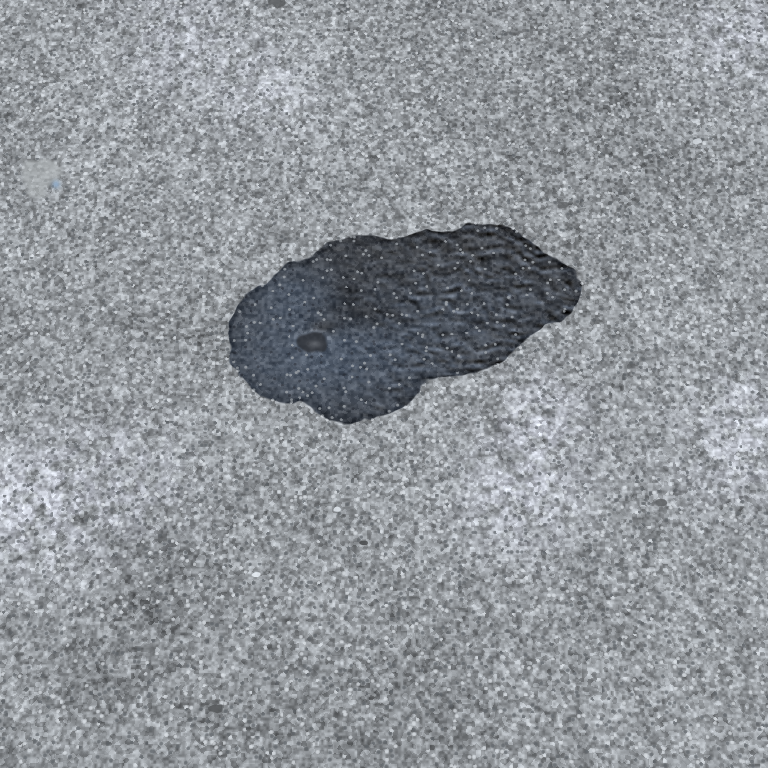
Write a Shadertoy shader that draws this texture.

```glsl
// A dark wet patch on speckled grey concrete, seen slightly from above.
// Cellular grains and layered value noise make the ground; a smooth union of
// circles bounds the water, lit by a soft sky reflection and noise ripples.
const vec3 DRY_TINT = vec3(0.972, 1.0, 1.028);
const vec3 SALT_GAIN = vec3(0.20, 0.20, 0.225);
const vec3 WET_DARK = vec3(0.258, 0.270, 0.290);
const vec3 WET_SKY = vec3(0.318, 0.358, 0.415);
const float DRY_LEVEL = 0.602;
const float GRAIN_SCALE = 165.0;
const float BLEND = 0.012;
// Centre and radius of the lobes of water.
const vec3 LOBES[10] = vec3[10](
    vec3(.378, .557, .083), vec3(.456, .525, .077), vec3(.397, .612, .050),
    vec3(.469, .616, .081), vec3(.560, .603, .099), vec3(.605, .594, .082),
    vec3(.632, .625, .085), vec3(.719, .620, .038), vec3(.501, .516, .053),
    vec3(.690, .620, .053));
// Centre, radius and strength of pale (positive) and dull (negative) stains.
const vec4 STAINS[12] = vec4[12](
    vec4(.68, .36, .08, .65), vec4(.04, .34, .09, .70), vec4(.17, .38, .08, .50),
    vec4(.35, .88, .06, .45), vec4(.23, .95, .08, .45), vec4(.97, .43, .09, .60),
    vec4(.96, .96, .08, .55), vec4(.20, .22, .07, -.85), vec4(.84, .83, .13, -.40),
    vec4(.50, .06, .20, -.35), vec4(.18, .08, .16, -.35), vec4(.71, .46, .06, .50));
// Centre, radius and brightness of loose chips.
const vec4 CHIPS[8] = vec4[8](
    vec4(.362, .997, .011, .36), vec4(.334, .252, .005, .96), vec4(.439, .337, .005, .92),
    vec4(.281, .078, .009, .34), vec4(.473, .293, .005, .28), vec4(.860, .345, .008, .38),
    vec4(.733, .733, .007, .40), vec4(.908, .816, .006, .86));

float hash1(vec2 p) {
    vec3 q = fract(vec3(p.xyx) * 0.1031);
    q += dot(q, q.yzx + 33.33);
    return fract((q.x + q.y) * q.z);
}
vec2 hash2(vec2 p) { return vec2(hash1(p), hash1(p + 71.7)); }
float noise(vec2 p) {
    vec2 i = floor(p), f = fract(p);
    f = f * f * (3.0 - 2.0 * f);
    return mix(mix(hash1(i), hash1(i + vec2(1, 0)), f.x),
               mix(hash1(i + vec2(0, 1)), hash1(i + vec2(1, 1)), f.x), f.y);
}
float fbm(vec2 p) {
    float sum = 0.0;
    for (float amp = 0.53; amp > 0.06; amp *= 0.5) {
        sum += amp * noise(p);
        p = mat2(1.6, 1.2, -1.2, 1.6) * p + 17.3;
    }
    return sum;
}
// Nearest grain: distance to its centre and two random values.
vec3 grain(vec2 p) {
    vec3 best = vec3(9.0);
    for (int k = 0; k < 9; k++) {
        vec2 id = floor(p) + vec2(k % 3 - 1, k / 3 - 1);
        float d = length(id + 0.1 + 0.8 * hash2(id) - p);
        if (d < best.x) best = vec3(d, hash2(id + 200.0));
    }
    return best;
}
float waterDistance(vec2 p) {
    p += 0.007 * (vec2(noise(p * 38.0), noise(p * 38.0 + 50.0)) - 0.5);
    p += 0.004 * (vec2(noise(p * 110.0), noise(p * 110.0 + 50.0)) - 0.5);
    float d = 1.0;
    for (int i = 0; i < 10; i++) {
        float lobe = length(p - LOBES[i].xy) - LOBES[i].z;
        float h = max(BLEND - abs(d - lobe), 0.0) / BLEND;
        d = min(d, lobe) - 0.25 * h * h * BLEND;
    }
    return max(d + 0.002, 0.009 - length(p - vec2(.394, .466)));
}
// Soft elliptical spot, 1 at its centre.
float spot(vec2 p, vec2 centre, vec2 size) {
    vec2 q = (p - centre) / size;
    return exp(-dot(q, q));
}
vec3 dryGround(vec2 p, vec2 g, vec3 stone) {
    float tone = DRY_LEVEL + 0.20 * (stone.y - 0.5) + 0.24 * (noise(g * 1.5) - 0.5)
               + 0.15 * (noise(g * 0.6) - 0.5) + 0.12 * (fbm(p * 9.0) - 0.5);
    float salt = 0.0;
    for (int i = 0; i < 12; i++) {
        float s = STAINS[i].w * spot(p, STAINS[i].xy, STAINS[i].zz);
        salt += max(s, 0.0);
        tone += 0.11 * min(s, 0.0);
    }
    salt *= 1.4 * smoothstep(0.28, 0.66, fbm(g * 0.35 + 30.0));
    vec3 col = tone * DRY_TINT + SALT_GAIN * min(salt, 1.0);
    float core = smoothstep(0.65, 0.2, stone.x);
    col = mix(col, vec3(.36, .38, .40), 0.7 * core * step(0.91, stone.z));
    col = mix(col, vec3(.88, .90, .92), 0.7 * core * step(stone.z, 0.05));
    // Smooth pale scuff with a trace of blue.
    float scuff = length(p - vec2(.055, .772)) + 0.035 * (fbm(p * 45.0) - 0.5);
    col = mix(col, vec3(.69, .71, .72), 0.65 * smoothstep(0.032, 0.018, scuff));
    return mix(col, vec3(.55, .68, .82), 0.7 * spot(p, vec2(.073, .760), vec2(.005)));
}
vec3 wetGround(vec2 p, vec2 g, vec3 stone, float d) {
    // Sky reflection, broken by a dark wedge.
    float sky = spot(p, vec2(.42, .535), vec2(.16, .075)) + 0.6 * spot(p, vec2(.38, .62), vec2(.06, .04))
              + 0.3 * spot(p, vec2(.62, .60), vec2(.12, .05));
    float wedge = max(spot(p, vec2(.456, .622), vec2(.020, .032)), spot(p, vec2(.472, .592), vec2(.055, .018)));
    wedge = max(wedge, spot(p, vec2(.425, .576), vec2(.020, .010)));
    vec3 col = mix(WET_DARK, WET_SKY, min(sky, 1.0) * (1.0 - 0.9 * wedge)) - 0.045 * wedge;
    // Ripples, strongest at the right.
    vec2 r = p * vec2(85.0, 165.0) + 1.5 * noise(p * 40.0);
    float slope = noise(r + vec2(0.2, 0.6)) - noise(r);
    col += slope * vec3(.17, .19, .22) * (0.3 + smoothstep(0.43, 0.60, p.x));
    col += 0.14 * (noise(g * 1.3) - 0.5) + 0.09 * (stone.y - 0.5);
    float core = smoothstep(0.55, 0.20, stone.x);
    col = mix(col, vec3(.62, .64, .66), 0.8 * core * step(stone.z, 0.06));
    col = mix(col, vec3(.15, .16, .19), 0.5 * core * step(0.92, stone.z));
    // Pebble breaking the surface, with a bright meniscus.
    float e = length((p - vec2(.407, .554)) / vec2(.020, .014)) + 0.5 * (noise(p * 90.0) - 0.5);
    col = mix(col, vec3(.18, .19, .21), 0.8 * smoothstep(1.1, 0.8, e));
    col += 0.11 * exp(-pow((e - 1.2) * 5.0, 2.0)) * smoothstep(.545, .566, p.y);
    col += 0.16 * spot(p, vec2(.410, .552), vec2(.009, .005));
    return col - 0.06 * smoothstep(-0.014, -0.001, d);
}
void mainImage(out vec4 fragColor, in vec2 fragCoord) {
    vec2 p = fragCoord / iResolution.xy;
    float px = 1.0 / iResolution.y;
    // Grains shrink toward the far, upper side.
    vec2 g = vec2(p.x - 0.5, p.y) * (1.0 + 0.25 * p.y) * GRAIN_SCALE + 300.0;
    vec3 stone = grain(g);
    float d = waterDistance(p);
    vec3 col = dryGround(p, g, stone);
    for (int i = 0; i < 8; i++) {
        float edge = length((p - CHIPS[i].xy) * vec2(1.0, 1.7)) - CHIPS[i].z * (0.7 + 0.6 * noise(p * 180.0));
        col = mix(col, CHIPS[i].w * DRY_TINT, 0.85 * smoothstep(px, -px, edge));
    }
    col = mix(col, wetGround(p, g, stone, d), smoothstep(px, -px, d));
    fragColor = vec4(clamp(col, 0.0, 1.0), 1.0);
}
```
